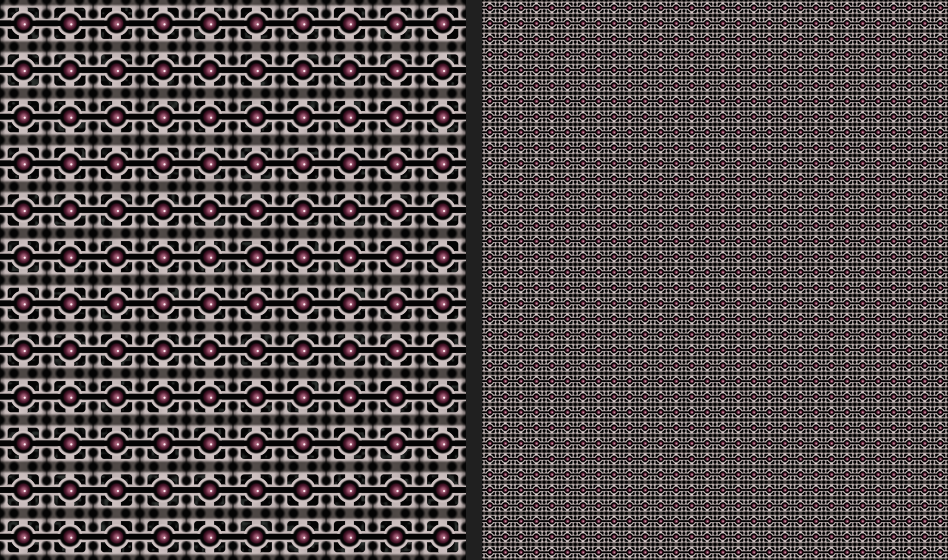
Left: one tile. Right: repeated 3 by 3.
Write a WebGL 1 fragment shader that draws this pattern.

```glsl
precision highp float;

uniform vec2 u_resolution;

const vec2 REPEATS = vec2(10.0, 12.0);
const float GRAIN_PER_TILE = 14.0;

const vec3 BLACK = vec3(0.015, 0.015, 0.015);
const vec3 SILVER = vec3(0.78, 0.73, 0.73);
const vec3 PEWTER = vec3(0.50, 0.46, 0.46);
const vec3 IRON = vec3(0.31, 0.285, 0.275);
const vec3 WINE = vec3(0.27, 0.07, 0.15);
const vec3 ROSE = vec3(0.66, 0.38, 0.48);

float hash(vec2 p) {
  vec3 q = fract(p.xyx * vec3(0.1031, 0.1030, 0.0973));
  q += dot(q, q.yzx + 33.33);
  return fract((q.x + q.y) * q.z);
}

// Value noise that wraps after a whole number of lattice cells.
float wrappedNoise(vec2 p, vec2 period) {
  vec2 i = floor(p);
  vec2 f = fract(p);
  f = f * f * (3.0 - 2.0 * f);
  vec2 a = mod(i, period);
  vec2 b = mod(i + 1.0, period);
  return mix(mix(hash(a), hash(vec2(b.x, a.y)), f.x),
             mix(hash(vec2(a.x, b.y)), hash(b), f.x), f.y);
}

float roundedBox(vec2 p, vec2 halfSize, float radius) {
  vec2 d = abs(p) - halfSize + radius;
  return length(max(d, 0.0)) + min(max(d.x, d.y), 0.0) - radius;
}

// Coverage of a signed distance, softened over a given width.
float fill(float d, float blur) {
  return 1.0 - smoothstep(-0.5 * blur, 0.5 * blur, d);
}

// Holes along the tile borders, folded into one quadrant.
float borderHoles(vec2 q, float radius) {
  float d = length(q - vec2(0.5, 0.5));
  d = min(d, length(q - vec2(0.5, 0.2)));
  d = min(d, length(q - vec2(0.2, 0.5)));
  return d - radius;
}

// Four rounded windows separated by spokes and a central ring.
float windows(vec2 p) {
  vec2 q = abs(p);
  float d = roundedBox(p, vec2(0.335), 0.075);
  d = max(d, max(0.095 - q.x, 0.12 - q.y));
  return max(d, 0.275 - length(p));
}

vec3 metal(vec2 q, float wear) {
  float column = smoothstep(0.37, 0.47, q.x) * smoothstep(0.09, 0.16, q.y);
  float band = smoothstep(0.345, 0.425, q.y);
  vec3 color = mix(SILVER, PEWTER, 0.85 * column);
  color = mix(color, IRON, band);
  float groove = 1.0 - smoothstep(0.005, 0.035, abs(q.x - 0.5));
  color *= 1.0 - 0.5 * groove * smoothstep(0.08, 0.12, q.y);
  return color * (0.94 + 0.12 * wear);
}

vec3 gem(vec2 p, float radius) {
  float r = length(p - vec2(0.012, -0.008)) / radius;
  vec3 color = mix(ROSE, WINE, smoothstep(0.1, 0.85, r));
  color *= 1.0 - 0.6 * smoothstep(0.75, 1.1, r);
  float glint = 1.0 - smoothstep(0.008, 0.038, length(p - vec2(0.03, -0.022)));
  return mix(color, vec3(1.0, 0.95, 0.97), glint);
}

void main() {
  vec2 grid = gl_FragCoord.xy / u_resolution * REPEATS;
  vec2 p = fract(grid) - 0.5;
  vec2 q = abs(p);
  float r = length(p);
  float pixel = REPEATS.y / u_resolution.y;
  float edge = 1.3 * pixel;

  // Plate with soft, deep holes
  float wear = wrappedNoise(grid * 3.0, REPEATS * 3.0);
  vec3 color = metal(q, wear);
  color = mix(color, BLACK, fill(borderHoles(q, 0.103), 0.065 + pixel));

  // Speckled windows
  float grain = wrappedNoise(grid * GRAIN_PER_TILE, REPEATS * GRAIN_PER_TILE);
  vec3 speckle = BLACK + vec3(0.15, 0.17, 0.16) * smoothstep(0.45, 1.0, grain);
  color = mix(color, speckle, fill(windows(p), edge));

  // Connecting bar with bright rims
  color = mix(color, SILVER, 0.8 * fill(q.y - 0.09, edge));
  color = mix(color, BLACK, fill(q.y - 0.064, edge));

  // Collar, dark socket and gem
  vec3 collar = SILVER * mix(0.65, 1.04, smoothstep(0.2, 0.245, r));
  float collarMask = fill(r - 0.27, edge) * (1.0 - fill(q.y - 0.064, edge));
  color = mix(color, collar, collarMask);
  color = mix(color, BLACK, fill(r - 0.208, edge + 0.015));
  color = mix(color, gem(p, 0.15), fill(r - 0.147, edge + 0.015));

  gl_FragColor = vec4(color, 1.0);
}
```
